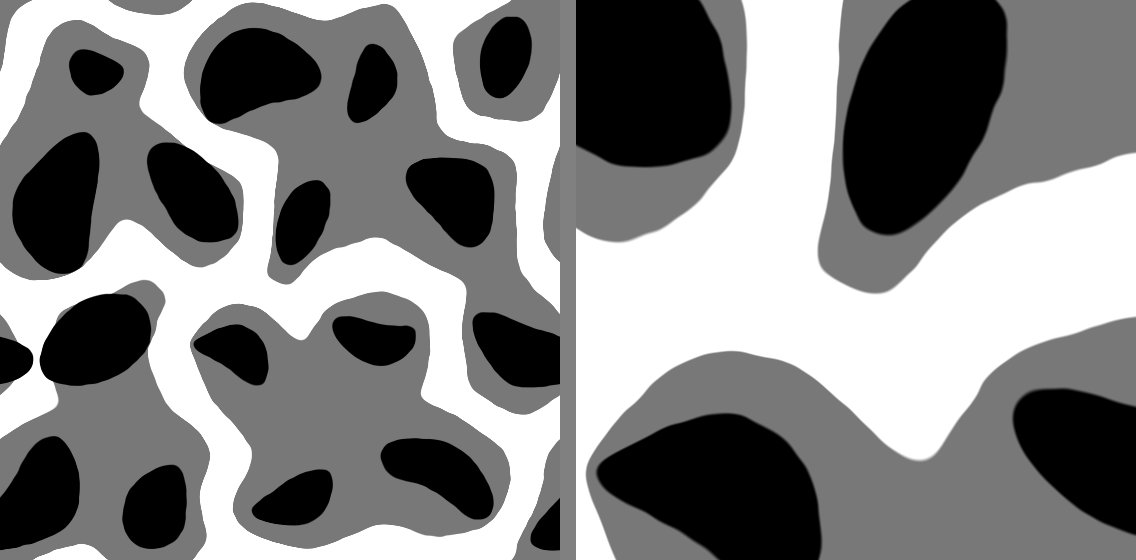
Left, the full canvas; right, a detail of the centre.
Reproduce this pattern procedurally as a three.js fragment shader.

```glsl
// Black bent blobs on grey islands parted by white channels, tiling seamlessly.
// Blobs sit on a jittered, staggered grid; each belongs to one of three groups, and
// a channel opens wherever two groups are almost equally near.
varying vec2 vUv;

const vec3 BLOB_COLOR = vec3(0.0);
const vec3 ISLAND_COLOR = vec3(0.47);
const vec3 CHANNEL_COLOR = vec3(1.0);

const int CELLS = 4;                 // blobs per row and rows (even)
const float JITTER = 0.065;          // spread of blob centres
const float MIN_RADIUS = 0.043;
const float MAX_RADIUS = 0.098;
const float MIN_ASPECT = 1.15;
const float MAX_ASPECT = 2.2;
const float BEND = 5.0;              // curvature of bean shapes
const float TAPER = 0.6;             // narrowing towards one end
const float CHANNEL_WIDTH = 0.054;
const float ISLAND_REACH = 0.165;    // islands end this far out, less the channel
const float SHARPNESS = 48.0;        // of the blend between neighbouring blobs
const float WARP = 0.024;            // slow wobble of all outlines
const float ROUGHNESS = 0.0018;      // fine raggedness of edges
const float EDGE = 0.0013;           // half width of edge smoothing

vec2 hash2(vec2 p) {
  vec3 q = fract(p.xyx * vec3(0.1031, 0.1030, 0.0973));
  q += dot(q, q.yzx + 33.33);
  return fract((q.xx + q.yz) * q.zy);
}

// Two-channel value noise wrapping after a whole number of cells.
vec2 wrapNoise(vec2 uv, float period) {
  vec2 p = uv * period;
  vec2 i = floor(p);
  vec2 f = fract(p);
  f = f * f * f * (f * (f * 6.0 - 15.0) + 10.0);
  vec2 a = mod(i, period);
  vec2 b = mod(i + 1.0, period);
  vec2 low = mix(hash2(a + period), hash2(vec2(b.x, a.y) + period), f.x);
  vec2 high = mix(hash2(vec2(a.x, b.y) + period), hash2(b + period), f.x);
  return mix(low, high, f.y) - 0.5;
}

// Approximate distance to a rotated, bent and tapered ellipse.
float blobDistance(vec2 p, vec2 cell) {
  vec2 size = hash2(cell + 17.0);
  vec2 shape = hash2(cell + 41.0) - 0.5;
  float angle = 6.2832 * hash2(cell + 73.0).x;
  float c = cos(angle);
  float s = sin(angle);
  vec2 q = vec2(c * p.x + s * p.y, c * p.y - s * p.x);

  float stretch = sqrt(mix(MIN_ASPECT, MAX_ASPECT, size.y));
  vec2 radii = mix(MIN_RADIUS, MAX_RADIUS, size.x) * vec2(stretch, 1.0 / stretch);
  q.y += 2.0 * BEND * shape.x * q.x * q.x / (1.0 + 40.0 * q.x * q.x);
  q.y /= 1.0 + TAPER * shape.y * q.x / length(vec2(radii.x, q.x));

  float k0 = length(q / radii);
  float k1 = length(q / (radii * radii));
  return k0 * (k0 - 1.0) / max(k1, 0.0001);
}

void main() {
  vec2 p = vUv + WARP * wrapNoise(vUv, 9.0) + ROUGHNESS * wrapNoise(vUv, 70.0);

  float nearest = 1.0;
  vec3 pull = vec3(0.0);             // summed nearness of each group
  for (int y = 0; y < CELLS; y++) {
    for (int x = 0; x < CELLS; x++) {
      vec2 cell = vec2(float(x), float(y));
      float stagger = 0.5 * mod(cell.y, 2.0);
      vec2 center = (cell + vec2(stagger + 0.25, 0.5)) / float(CELLS);
      center += JITTER * (hash2(cell + 5.0) - 0.5);
      vec2 offset = p - center;
      offset -= floor(offset + 0.5); // shortest way around the tile

      float d = blobDistance(offset, cell);
      nearest = min(nearest, d);

      // Neighbours share a group in pairs along the diagonals.
      float group = mod(floor(0.5 * (cell.x + cell.y) + 0.01), 3.0);
      vec3 member = 1.0 - step(0.5, abs(vec3(0.0, 1.0, 2.0) - group));
      pull += member * exp(-SHARPNESS * d);
    }
  }

  // Lead of each group over the others and over the open ground.
  vec3 rivals = pull.yzx + pull.zxy + exp(-SHARPNESS * ISLAND_REACH);
  vec3 lead = log(max(pull, 1e-9) / rivals) / SHARPNESS;
  float island = max(lead.x, max(lead.y, lead.z)) - CHANNEL_WIDTH;

  vec3 color = mix(CHANNEL_COLOR, ISLAND_COLOR, smoothstep(-EDGE, EDGE, island));
  color = mix(BLOB_COLOR, color, smoothstep(-EDGE, EDGE, nearest));
  gl_FragColor = vec4(color, 1.0);
}
```
